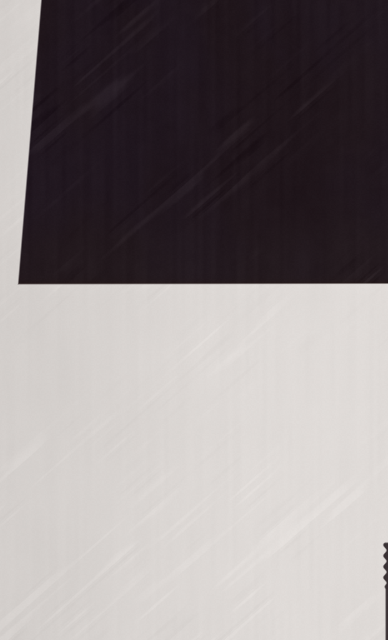
A Shadertoy shader for this background:

```glsl
// A dark slanted panel on pale painted board, with fine diagonal brush strokes.

const vec3 PALE_LEFT = vec3(0.825, 0.807, 0.795);
const vec3 PALE_RIGHT = vec3(0.872, 0.854, 0.842);
const vec3 INK = vec3(0.122, 0.084, 0.104);
const vec3 INK_VIOLET = vec3(0.128, 0.092, 0.128);
const vec3 INK_WORN = vec3(0.150, 0.115, 0.128);
const vec3 RIM_BROWN = vec3(0.145, 0.090, 0.075);
const float PANEL_BOTTOM = 0.556;

float hash(vec2 p) {
    vec3 q = fract(vec3(p.xyx) * 0.1031);
    q += dot(q, q.yzx + 33.33);
    return fract((q.x + q.y) * q.z);
}

float noise(vec2 p) {
    vec2 cell = floor(p);
    vec2 f = fract(p);
    f = f * f * (3.0 - 2.0 * f);
    float low = mix(hash(cell), hash(cell + vec2(1, 0)), f.x);
    float high = mix(hash(cell + vec2(0, 1)), hash(cell + vec2(1, 1)), f.x);
    return mix(low, high, f.y);
}

float fbm(vec2 p) {
    float sum = 0.0;
    float gain = 0.5;
    for (int i = 0; i < 4; i++) {
        sum += gain * noise(p);
        p = p * 2.03 + 17.1;
        gain *= 0.5;
    }
    return sum;
}

// Coverage inside an edge, where d is negative inside
float cover(float d, float blur) {
    return 1.0 - smoothstep(-blur, blur, d);
}

// Thin ridges climbing to the right, gathered in loose patches
float brushStrokes(vec2 p, float density) {
    vec2 along = normalize(vec2(1.0, 0.88));
    vec2 q = vec2(dot(p, along), dot(p, vec2(-along.y, along.x)));
    float ridge = noise(q * vec2(9.0, density) + 40.0);
    float patches = smoothstep(0.35, 0.65, fbm(q * vec2(5.0, 11.0) + 8.0));
    return (smoothstep(0.66, 0.95, ridge) - 0.6 * smoothstep(0.3, 0.05, ridge)) * patches;
}

// Faint vertical threads
float weave(vec2 p) {
    return noise(p * vec2(150.0, 7.0) + 60.0) - 0.5;
}

vec3 paleBoard(vec2 uv, vec2 p) {
    float light = smoothstep(-0.05, 0.75, uv.x + 0.08 * (uv.y - 0.3));
    vec3 color = mix(PALE_LEFT, PALE_RIGHT, light);
    color += 0.018 * (fbm(p * 9.0) - 0.47) + 0.010 * weave(p);
    return color + 0.022 * brushStrokes(p, 150.0);
}

vec3 darkPanel(vec2 uv, vec2 p) {
    float violet = smoothstep(0.35, 0.65, fbm(p * vec2(7.0, 4.0) + 3.0));
    vec3 color = mix(INK, INK_VIOLET, 0.7 * violet);
    float worn = smoothstep(0.16, 0.0, uv.y - PANEL_BOTTOM) + 0.4 * smoothstep(0.7, 1.0, uv.x);
    color = mix(color, INK_WORN, 0.55 * clamp(worn, 0.0, 1.0));
    color += 0.014 * weave(p) + 0.012 * (fbm(p * 60.0) - 0.47);
    return color + 0.036 * brushStrokes(p + 0.3, 130.0);
}

// Ragged dark sliver at the lower right side
float sideSliver(vec2 uv, float aspect) {
    float beads = 0.5 + 0.5 * sin(uv.y * 370.0);
    float ragged = smoothstep(0.078, 0.088, uv.y);
    float left = mix(0.994, 0.988 + 0.008 * beads, ragged);
    float side = cover((left - uv.x) * aspect, 0.0018);
    return side * cover(uv.y - 0.152, 0.002);
}

void mainImage(out vec4 fragColor, in vec2 fragCoord) {
    vec2 uv = fragCoord / iResolution.xy;
    vec2 p = fragCoord / iResolution.y;
    float aspect = iResolution.x / iResolution.y;
    float blur = max(0.0018, 0.8 / iResolution.y);

    // Panel outline: slanted left side and level lower side
    float slant = mix(0.047, 0.107, (uv.y - PANEL_BOTTOM) / (1.0 - PANEL_BOTTOM));
    float below = PANEL_BOTTOM + 0.001 * uv.x - uv.y;
    float panelDist = max((slant - uv.x) * aspect, below);

    vec3 pale = paleBoard(uv, p);
    pale += 0.012 * exp(-max(panelDist, 0.0) * 130.0);
    vec3 dark = darkPanel(uv, p);
    dark = mix(dark, RIM_BROWN, 0.6 * exp(-abs(below) * 300.0));

    vec3 color = mix(pale, dark, cover(panelDist, blur));
    color = mix(color, INK_WORN, 0.9 * sideSliver(uv, aspect));
    color += 0.008 * (hash(floor(p * 512.0)) - 0.5);
    fragColor = vec4(clamp(color, 0.0, 1.0), 1.0);
}
```
